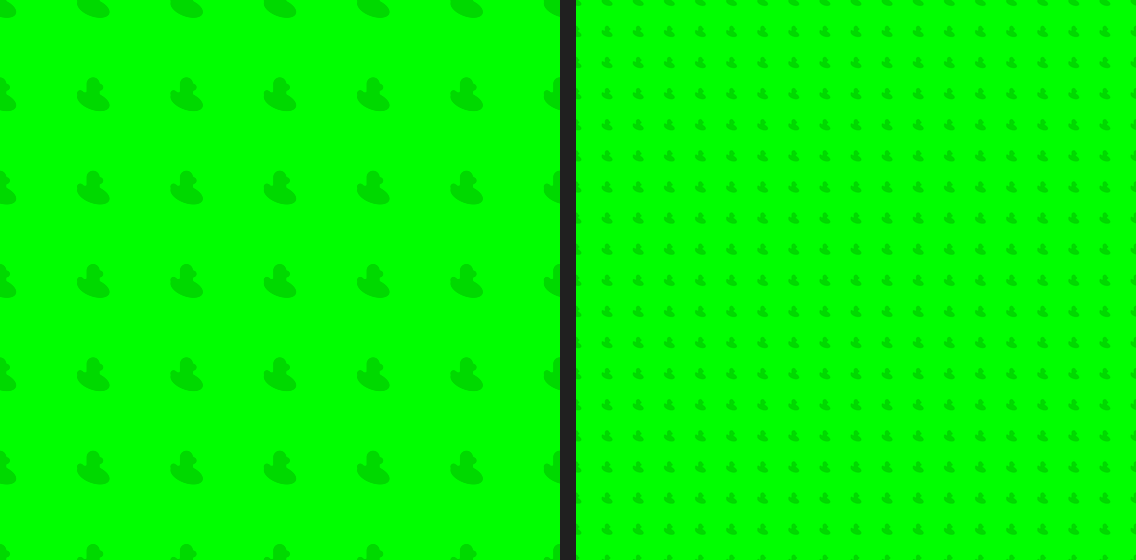
Left, the tile; right, the same tile 3 across and 3 down.
This pattern is drawn by a WebGL 1 fragment shader. Its source:

```glsl
precision highp float;
// Draws a six by six grid of small flat duck silhouettes on bright green.

uniform vec2 u_resolution;

const float REPEATS = 6.0;
const float CELL = 192.0; // width of one cell in shape units
const vec3 GROUND = vec3(0.0, 1.0, 0.0);
const vec3 DUCK = vec3(0.0, 0.85, 0.0);

float circle(vec2 p, vec2 center, float radius) {
  return length(p - center) - radius;
}

float capsule(vec2 p, vec2 a, vec2 b, float radius) {
  vec2 axis = b - a;
  float t = clamp(dot(p - a, axis) / dot(axis, axis), 0.0, 1.0);
  return length(p - a - axis * t) - radius;
}

// Approximate distance, accurate near the outline.
float ellipse(vec2 p, vec2 center, vec2 radii, float angle) {
  float c = cos(angle);
  float s = sin(angle);
  vec2 d = p - center;
  vec2 q = vec2(c * d.x + s * d.y, c * d.y - s * d.x) / radii;
  float k = length(q);
  return k * (k - 1.0) / max(length(q / radii), 0.0001);
}

float smoothUnion(float a, float b, float blend) {
  float h = max(blend - abs(a - b), 0.0) / blend;
  return min(a, b) - 0.25 * blend * h * h;
}

float duck(vec2 p) {
  // Tilted body with a notch in front of the raised tail
  float body = ellipse(p, vec2(0.0, -16.0), vec2(35.0, 18.0), -0.35);
  body = max(body, -circle(p, vec2(-17.0, 9.0), 7.0));
  float tail = circle(p, vec2(-27.0, 0.0), 6.5);
  body = smoothUnion(body, tail, 2.0);

  // Upright head and neck with a blunt beak
  float head = capsule(p, vec2(-0.5, 19.5), vec2(-0.5, -3.0), 13.5);
  float beak = circle(p, vec2(13.5, 12.5), 7.0);
  head = smoothUnion(head, beak, 3.0);

  return smoothUnion(body, head, 2.0);
}

void main() {
  vec2 uv = gl_FragCoord.xy / u_resolution;

  // Cells are centered on the grid corners, so ducks wrap across the edges
  vec2 p = (fract(uv * REPEATS + 0.5) - 0.5) * CELL;
  float pixel = REPEATS * CELL / min(u_resolution.x, u_resolution.y);

  float coverage = 1.0 - smoothstep(-0.5 * pixel, 0.5 * pixel, duck(p));
  gl_FragColor = vec4(mix(GROUND, DUCK, coverage), 1.0);
}
```
